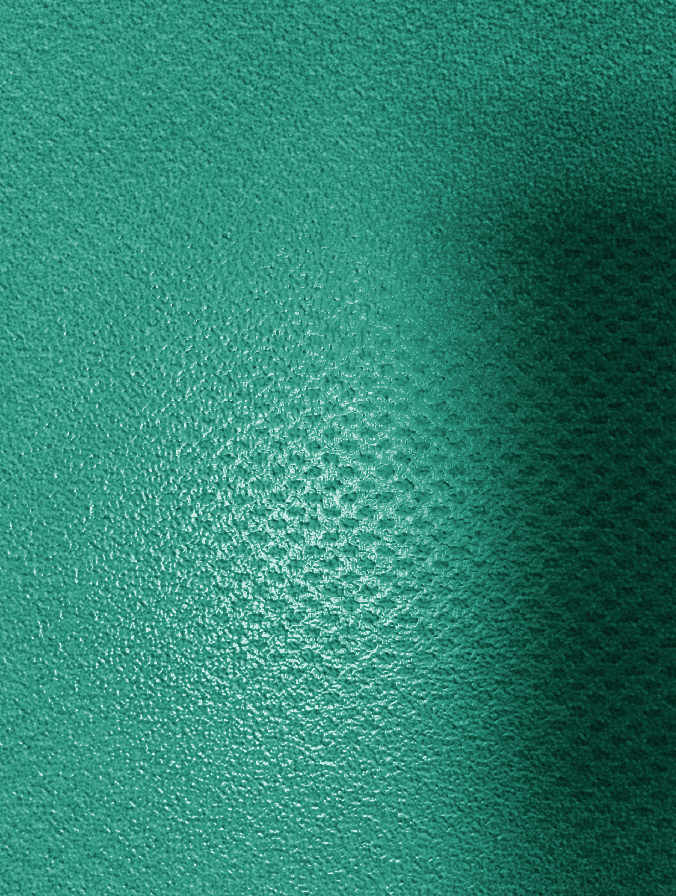
Write a Shadertoy shader that draws this texture.

```glsl
#define PITCH vec2(0.044, 0.032)
#define DIMPLE_RADII vec2(0.0125, 0.0066)
#define GRAIN_FREQ 175.0
#define SLOPE_SCALE 0.0062
#define GLOW_CENTER vec2(0.37, 0.405)
#define GLOW_RADII vec2(0.27, 0.33)
#define GLOSS 4.5
#define RELIEF 1.0
#define BASE_TONE 2.2
#define SHADOW_DEPTH 1.75

vec2 hashGradient(vec2 cell) {
    vec2 k = vec2(dot(cell, vec2(127.1, 311.7)), dot(cell, vec2(269.5, 183.3)));
    return 2.0 * fract(sin(k) * 43758.5) - 1.0;
}

float gradientNoise(vec2 p) {
    vec2 i = floor(p), f = fract(p);
    vec2 u = f * f * f * (f * (f * 6.0 - 15.0) + 10.0);
    vec2 e = vec2(0.0, 1.0);
    float a = dot(hashGradient(i), f);
    float b = dot(hashGradient(i + e.yx), f - e.yx);
    float c = dot(hashGradient(i + e.xy), f - e.xy);
    float d = dot(hashGradient(i + e.yy), f - e.yy);
    return mix(mix(a, b, u.x), mix(c, d, u.x), u.y);
}

// Staggered oval dimples, slightly smaller toward the far top
float dimpleMask(vec2 p, float grain) {
    vec2 q = vec2((p.x - 0.37) * (1.0 + 0.2 * p.y), p.y + 0.1 * p.y * p.y);
    q += 0.004 * vec2(gradientNoise(p * 31.0), gradientNoise(p * 31.0 + 70.0));
    float r = 9.0;
    for (int i = 0; i < 2; i++) {
        vec2 d = fract(q / PITCH + 0.5 * float(i)) - 0.5;
        r = min(r, length(d * PITCH / DIMPLE_RADII));
    }
    return 1.0 - smoothstep(0.6, 1.15, r + 0.5 * grain);
}

// x: surface height, y: dimple mask, z: grain
vec3 surface(vec2 p) {
    float grain = gradientNoise(p * GRAIN_FREQ);
    float fine = gradientNoise(p.yx * GRAIN_FREQ * 1.73 + 17.0);
    float dimple = dimpleMask(p, grain);
    return vec3(0.6 * grain + 0.28 * fine - 0.13 * dimple, dimple, grain + fine);
}

// Tone 0 to 5 runs from shadow green to pale glint
vec3 toneColor(float tone) {
    vec3 ramp[6] = vec3[6](
        vec3(0.03, 0.25, 0.19), vec3(0.10, 0.41, 0.34),
        vec3(0.16, 0.57, 0.49), vec3(0.28, 0.67, 0.59),
        vec3(0.50, 0.77, 0.71), vec3(0.80, 0.93, 0.90));
    float t = clamp(tone, 0.0, 4.999);
    int i = int(t);
    vec3 color = mix(ramp[i], ramp[i + 1], fract(t));
    return color * (1.0 + 0.4 * clamp(tone, -1.5, 0.0));
}

void mainImage(out vec4 fragColor, in vec2 fragCoord) {
    vec2 p = fragCoord / iResolution.y;
    p.x += 0.5 * (0.754 - iResolution.x / iResolution.y);

    // Surface slope by forward differences
    float eps = 0.0013;
    vec3 here = surface(p);
    vec2 slope = vec2(surface(p + vec2(eps, 0.0)).x,
                      surface(p + vec2(0.0, eps)).x) - here.x;
    slope *= SLOPE_SCALE / eps;
    float dimple = here.y;

    // Cast shadow on the right with a soft two-step upper edge
    float upperEdge = 0.6 * smoothstep(0.84, 0.72, p.y)
                    + 0.4 * smoothstep(0.94, 0.84, p.y);
    float shade = smoothstep(0.41, 0.70, p.x + 0.03 * p.y) * upperEdge;
    shade *= 1.0 - 0.25 * smoothstep(0.18, 0.0, p.y);

    // Facets glint where their slope mirrors the lamp
    vec2 offset = (p - GLOW_CENTER) / GLOW_RADII;
    vec2 miss = slope - offset;
    float glint = exp(-GLOSS * dot(miss, miss));
    glint *= (1.0 - 0.8 * dimple) * (1.0 - 0.8 * shade);
    float halo = exp(-1.5 * dot(offset, offset));

    // Sum light, relief and gloss
    float tone = BASE_TONE - SHADOW_DEPTH * shade;
    tone -= 0.7 * smoothstep(0.3, 0.72, p.x);
    tone -= 0.35 * smoothstep(0.6, 1.0, p.y) * smoothstep(0.0, 0.3, p.x);
    float relief = 0.65 * here.z - RELIEF * dot(slope, vec2(0.6, 0.8));
    tone += relief * mix(1.0, 0.55, shade);
    tone += dimple * mix(0.4, -0.55, max(shade, halo));
    tone += 0.2 * gradientNoise(p * 9.0) + 0.35 * gradientNoise(p * 55.0);
    tone += 0.1 * halo + 3.4 * glint;

    fragColor = vec4(toneColor(tone), 1.0);
}
```
